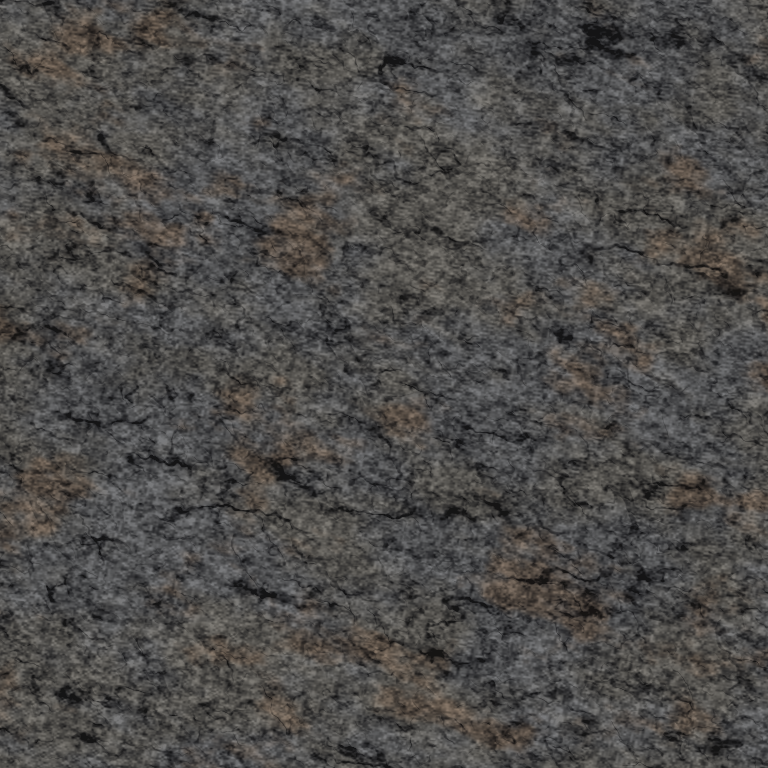
Write a WebGL 2 fragment shader that draws this texture.

```glsl
#version 300 es
precision highp float;

uniform vec2 u_resolution;
out vec4 fragColor;

float hash(vec2 cell) {
    return fract(sin(dot(cell, vec2(127.1, 311.7))) * 43758.5453);
}

float valueNoise(vec2 p) {
    vec2 cell = floor(p);
    vec2 f = fract(p);
    f = f * f * (3.0 - 2.0 * f);
    float low = mix(hash(cell), hash(cell + vec2(1.0, 0.0)), f.x);
    float high = mix(hash(cell + vec2(0.0, 1.0)), hash(cell + vec2(1.0, 1.0)), f.x);
    return mix(low, high, f.y);
}

// Layered noise, normalised to 0..1
float fbm(vec2 p, int octaves, float gain) {
    float sum = 0.0;
    float total = 0.0;
    float weight = 1.0;
    for (int i = 0; i < octaves; i++) {
        sum += weight * valueNoise(p);
        total += weight;
        weight *= gain;
        p = mat2(1.97, 0.31, -0.31, 1.97) * p + vec2(17.3, 41.9);
    }
    return sum / total;
}

vec2 tilt(vec2 p, float angle) {
    float c = cos(angle);
    float s = sin(angle);
    return vec2(c * p.x - s * p.y, s * p.x + c * p.y);
}

// Broken fissures: x is the thin dark line, y the soft shade around it
vec2 fissures(vec2 p, vec2 scale, float width, float threshold) {
    float presence = fbm(p * scale * 0.9 + 63.7, 2, 0.5);
    float mask = smoothstep(threshold, threshold + 0.14, presence);
    float d = abs(fbm(p * scale, 3, 0.4) - 0.5);
    float core = 1.0 - smoothstep(width * 0.2, width, d);
    float shade = 1.0 - smoothstep(0.0, width * 3.0, d);
    return mask * vec2(core, shade);
}

float stoneTone(vec2 p, vec2 bed) {
    float broad = fbm(bed * vec2(5.0, 7.0) + 5.2, 2, 0.5) - 0.5;
    float mottle = fbm(bed * vec2(34.0, 58.0) + 21.4, 3, 0.9) - 0.5;
    float grain = fbm(p * vec2(150.0, 190.0) + 9.6, 2, 1.0) - 0.5;
    return 0.326 + 0.05 * broad + 0.26 * mottle + 0.34 * grain;
}

// Neutral grey ground with faint olive and rust stains
vec3 mineralTint(vec2 bed) {
    float olive = smoothstep(0.35, 0.68, fbm(bed * vec2(8.0, 12.0) + 33.1, 4, 0.65));
    float rust = smoothstep(0.54, 0.78, fbm(bed * vec2(11.0, 17.0) + 77.5, 4, 0.6));
    vec3 tint = mix(vec3(0.99, 0.998, 1.015), vec3(1.025, 1.0, 0.95), olive);
    return mix(tint, vec3(1.12, 0.96, 0.82), rust * 0.8);
}

void main() {
    vec2 uv = gl_FragCoord.xy / u_resolution;
    vec2 bed = tilt(uv, 0.24);

    // Small displacement makes the fissure paths jagged
    vec2 wobble = vec2(fbm(uv * 85.0, 2, 0.7), fbm(uv * 85.0 + 80.3, 2, 0.7)) - 0.5;
    vec2 rough = bed + 0.011 * wobble;

    vec2 longCracks = fissures(rough, vec2(9.0, 24.0), 0.042, 0.59);
    vec2 shortCracks = fissures(rough + 3.7, vec2(26.0, 54.0), 0.075, 0.5);
    vec2 crossCracks = fissures(tilt(rough, 0.8) + 8.1, vec2(22.0, 46.0), 0.06, 0.56);
    vec2 hairCracks = fissures(rough + 5.9, vec2(58.0, 92.0), 0.11, 0.45);

    float tone = stoneTone(uv, bed);
    tone -= 0.14 * longCracks.x + 0.04 * longCracks.y;
    tone -= 0.10 * shortCracks.x + 0.015 * shortCracks.y;
    tone -= 0.09 * crossCracks.x;
    tone -= 0.07 * hairCracks.x;
    tone = clamp(tone, 0.08, 0.48);

    // Shadows lean slightly blue
    vec3 shadowTint = mix(vec3(0.98, 0.985, 1.03), vec3(1.0), smoothstep(0.12, 0.32, tone));
    fragColor = vec4(tone * mineralTint(bed) * shadowTint, 1.0);
}
```
